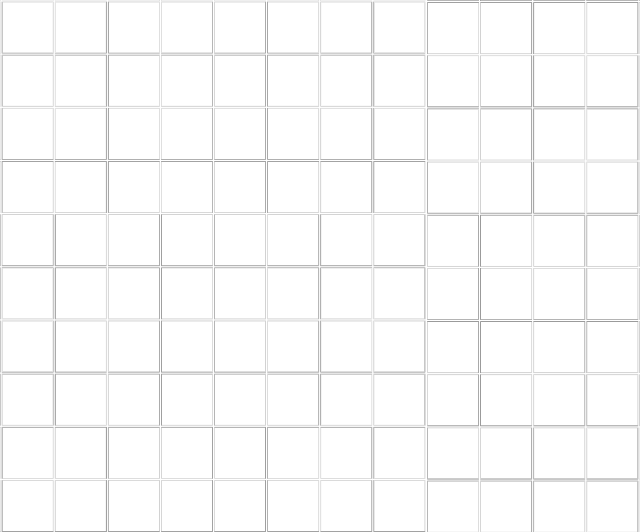
Reproduce this pattern procedurally as a Shadertoy shader.

```glsl
// Lengths are in cell pitches unless noted
const vec2 PITCH = vec2(0.08297, 0.08307);    // cell pitch / canvas width
const vec2 FIRST_CENTER = vec2(0.521, 0.518); // first cell, from the upper left
const float HALF_SIZE = 0.481;
const float LINE_WIDTH = 0.014;
const float BLOCK_START = 8.0;            // first column of the displaced block
const float BLOCK_SHIFT = 0.011;          // rightward and downward
const float GROUP_CELLS = 4.0;            // cells between changes of line weight
const float STRONG_INK = 0.47;
const float FAINT_INK = 0.20;
const float INK_VARIATION = 0.4;
const vec3 PAPER = vec3(1.0);

float hash(vec2 p) {
    return fract(sin(dot(p, vec2(127.1, 311.7))) * 43758.5453);
}

// Share of a pixel covered by a thin line at distance d
float lineCoverage(float d, float pixel) {
    float overlap = 0.5 * (LINE_WIDTH + pixel) - abs(d);
    return clamp(overlap, 0.0, min(LINE_WIDTH, pixel)) / pixel;
}

// Soft limit that ends a line at the corner of its square
float withinSide(float t, float pixel) {
    float reach = HALF_SIZE + 0.5 * LINE_WIDTH - abs(t);
    return clamp(reach / pixel + 0.5, 0.0, 1.0);
}

// Ink alternates between opposite sides and varies from run to run
float sideInk(float parity, float side, vec2 run) {
    float faint = mod(parity + step(0.0, side), 2.0);
    float wear = 1.0 + INK_VARIATION * (hash(run + side * 17.0) - 0.5);
    return mix(STRONG_INK, FAINT_INK, faint) * wear;
}

void mainImage(out vec4 fragColor, in vec2 fragCoord) {
    vec2 pixel = 1.0 / (iResolution.x * PITCH);
    vec2 p = vec2(fragCoord.x, iResolution.y - fragCoord.y) * pixel;

    // Cell index and position about its centre, y downward
    p -= FIRST_CENTER;
    float block = step(BLOCK_START, floor(p.x + 0.5));
    p -= BLOCK_SHIFT * block;
    vec2 cell = floor(p + 0.5);
    vec2 q = p - cell;
    vec2 side = sign(q);

    // Line weights hold along a run and change between groups
    vec2 group = floor(cell / GROUP_CELLS);
    float lateFlip = step(2.0, group.y);
    float verticalParity = cell.x + group.x + group.y;
    float horizontalParity = cell.y + block + lateFlip + 1.0;
    float verticalInk = sideInk(verticalParity, side.x, vec2(cell.x, group.y) + 3.1);
    float horizontalInk = sideInk(horizontalParity, side.y, vec2(block, cell.y) + 8.7);

    // Four sides of the square
    vec2 edge = abs(q) - HALF_SIZE;
    float vertical = lineCoverage(edge.x, pixel.x) * withinSide(q.y, pixel.y);
    float horizontal = lineCoverage(edge.y, pixel.y) * withinSide(q.x, pixel.x);
    float ink = max(vertical * verticalInk, horizontal * horizontalInk);

    fragColor = vec4(PAPER * (1.0 - ink), 1.0);
}
```
